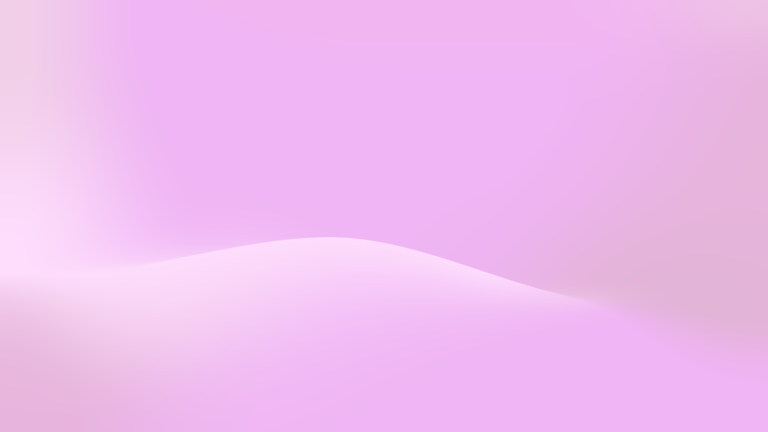
Write a WebGL 2 fragment shader that draws this background.

```glsl
#version 300 es
precision highp float;

uniform vec2 u_resolution;
out vec4 outColor;

const vec3 LILAC = vec3(0.937, 0.708, 0.957);
const vec3 ORCHID = vec3(0.947, 0.714, 0.948);
const vec3 PALE = vec3(0.992, 0.862, 0.988);
const vec3 BLUSH = vec3(0.948, 0.812, 0.914);
const vec3 ROSE = vec3(0.905, 0.705, 0.865);
const vec3 MAUVE = vec3(0.885, 0.705, 0.840);

// Elliptical falloff around a center
float glow(vec2 p, vec2 center, vec2 radius) {
    vec2 q = (p - center) / radius;
    return exp(-dot(q, q));
}

// Height of the wave crest
float ridge(float x) {
    float rise = 0.081 * smoothstep(0.08, 0.43, x);
    float fall = 0.153 * smoothstep(0.43, 0.82, x);
    float tail = 0.115 * smoothstep(0.77, 1.0, x);
    return 0.370 + rise - fall - tail;
}

// Background above the crest
vec3 upperField(vec2 p, float height) {
    // Faint diagonal sheen along the top
    float sheen = smoothstep(-0.02, 0.10, p.y - 1.0 + 0.75 * (p.x - 0.19));
    vec3 color = mix(LILAC, ORCHID, sheen * smoothstep(0.75, 1.0, p.y));

    // Rose shade drifting in from the right
    float diagonal = p.x - 0.30 * p.y;
    color = mix(color, ROSE, smoothstep(0.48, 0.80, diagonal));
    color = mix(color, MAUVE, glow(p, vec2(0.90, 0.30), vec2(0.20, 0.17)));
    color = mix(color, BLUSH, 0.5 * glow(p, vec2(1.0, 1.0), vec2(0.14, 0.10)));

    // Light spreading from the left side
    vec3 leftLight = mix(PALE, BLUSH, smoothstep(0.42, 0.85, p.y));
    float reach = mix(0.27, 0.20, smoothstep(0.45, 0.95, p.y));
    color = mix(color, leftLight, 1.0 - smoothstep(0.02, reach, p.x));

    // Haze resting on the crest
    float haze = exp(-height / 0.045) * (1.0 - smoothstep(0.12, 0.48, p.x));
    return mix(color, PALE, 0.75 * haze);
}

// Body of the wave below the crest
vec3 lowerField(vec2 p, float depth) {
    float warmth = 1.0 - smoothstep(0.02, 0.36, p.x - 0.35 * p.y);
    vec3 color = mix(LILAC, mix(ROSE, BLUSH, 0.9 * smoothstep(0.0, 0.32, p.y)), warmth);
    color = mix(color, ROSE, 0.7 * glow(p, vec2(0.0, 0.12), vec2(0.12, 0.20)));

    // Bright crest, thinner toward the right
    float thickness = mix(0.20, 0.035, smoothstep(0.32, 0.78, p.x));
    thickness *= mix(0.25, 1.0, smoothstep(0.0, 0.28, p.x));
    float light = exp(-pow(depth / thickness, 1.4));
    light *= 1.0 - smoothstep(0.62, 0.84, p.x);
    return mix(color, PALE, light);
}

void main() {
    vec2 p = gl_FragCoord.xy / u_resolution;
    float offset = p.y - ridge(p.x);

    // Crisp center edge that dissolves at both ends
    float softness = 0.9 / u_resolution.y;
    softness += 0.014 * (1.0 - smoothstep(0.10, 0.24, p.x));
    softness += 0.085 * smoothstep(0.72, 0.92, p.x);
    float above = smoothstep(-softness, softness, offset);

    vec3 upper = upperField(p, max(offset, 0.0));
    vec3 lower = lowerField(p, max(-offset, 0.0));
    vec3 color = mix(lower, upper, above);

    // Light lingering at the fading tip
    float tip = glow(p, vec2(0.74, 0.312), vec2(0.08, 0.025));
    outColor = vec4(mix(color, BLUSH, 0.3 * tip), 1.0);
}
```
